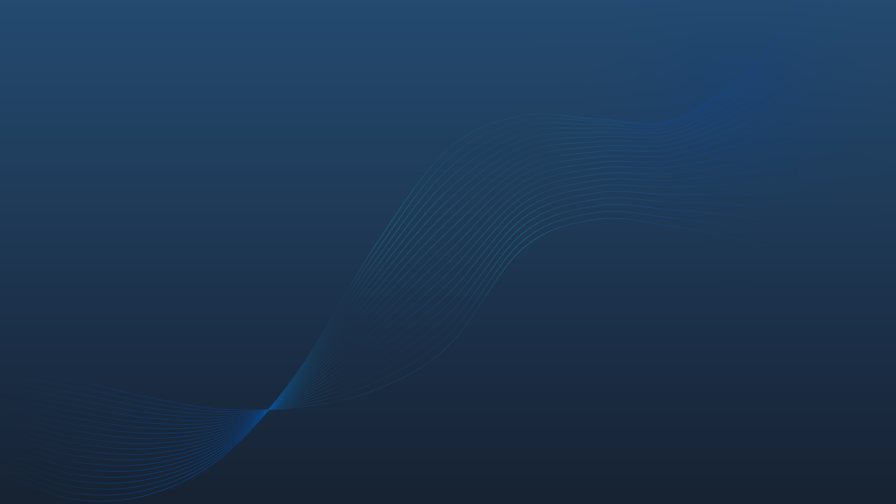
Write a Shadertoy shader that draws this background.

```glsl
// A twisting ribbon of fine lines over a dusk-blue vertical gradient.
// Two smooth rails bound the ribbon; every strand is a blend of the rails,
// and its colour and opacity vary along the width of the canvas.

const int STRANDS = 20;
const int SPANS = 12;

// Rail heights at evenly spaced stations, in canvas heights
const float RAIL_A[13] = float[13](0.056, 0.009, 0.019, 0.097, 0.264, 0.507, 0.704,
                                   0.771, 0.764, 0.762, 0.859, 1.042, 1.208);
const float RAIL_B[13] = float[13](0.264, 0.245, 0.211, 0.188, 0.192, 0.225, 0.313,
                                   0.507, 0.565, 0.551, 0.521, 0.477, 0.431);

float catmullRom(float a, float b, float c, float d, float f) {
    return b + 0.5 * f * (c - a + f * (2.0 * a - 5.0 * b + 4.0 * c - d
             + f * (3.0 * (b - c) + d - a)));
}

// Both rail heights at x, where x spans 0..1 across the canvas
vec2 railHeights(float x) {
    float s = clamp(x, 0.0, 1.0) * float(SPANS);
    int i = min(int(s), SPANS - 1);
    int before = max(i - 1, 0);
    int after = min(i + 2, SPANS);
    float f = s - float(i);
    return vec2(
        catmullRom(RAIL_A[before], RAIL_A[i], RAIL_A[i + 1], RAIL_A[after], f),
        catmullRom(RAIL_B[before], RAIL_B[i], RAIL_B[i + 1], RAIL_B[after], f));
}

float bump(float x, float centre, float width) {
    float d = (x - centre) / width;
    return exp(-d * d);
}

// Strands gather towards rail A near the right-hand pinch
float strandHeight(vec2 rails, float t, float x) {
    return mix(rails.x, rails.y, pow(t, 1.0 + 0.5 * bump(x, 0.76, 0.13)));
}

vec3 skyGradient(float y) {
    vec3 c = mix(vec3(0.088, 0.135, 0.195), vec3(0.106, 0.182, 0.280),
                 clamp(y / 0.33, 0.0, 1.0));
    c = mix(c, vec3(0.120, 0.230, 0.345), clamp((y - 0.33) / 0.27, 0.0, 1.0));
    return mix(c, vec3(0.140, 0.290, 0.440), clamp((y - 0.6) / 0.4, 0.0, 1.0));
}

vec3 strandColour(float x) {
    vec3 deepBlue = vec3(0.02, 0.27, 0.57);
    vec3 teal = vec3(0.10, 0.46, 0.53);
    vec3 royalBlue = vec3(0.08, 0.28, 0.56);
    vec3 c = mix(deepBlue, teal, smoothstep(0.26, 0.42, x));
    return mix(c, royalBlue, smoothstep(0.56, 0.76, x));
}

// Opacity from three lit stretches: left tail, middle sweep, right fan
float strandOpacity(float x, float y, float t) {
    float left = smoothstep(-0.03, 0.22, x) * (1.0 - smoothstep(0.30, 0.40, x));
    left *= mix(0.75, 0.45, t);
    float middle = bump(y, 0.54, 0.14) * smoothstep(0.36, 0.44, x)
                 * (1.0 - smoothstep(0.58, 0.70, x));
    middle *= 0.42 + 0.25 * abs(2.0 * t - 1.0);
    float right = smoothstep(0.56, 0.70, x)
                * (1.0 - smoothstep(0.78, 1.02, x + 0.12 * t));
    float edges = 0.18 * smoothstep(0.34, 0.42, x)
                * (1.0 - smoothstep(0.62, 0.72, x)) * pow(abs(2.0 * t - 1.0), 6.0);
    return max(max(left, middle), max(0.6 * right, edges));
}

// Soft-edged line coverage from a perpendicular distance
float lineCoverage(float d, float halfWidth, float pixel) {
    return clamp((halfWidth - d) / pixel + 0.5, 0.0, 1.0);
}

void mainImage(out vec4 fragColor, in vec2 fragCoord) {
    vec2 uv = fragCoord / iResolution.xy;
    float aspect = iResolution.x / iResolution.y;
    float pixel = 1.0 / iResolution.y;
    vec3 colour = skyGradient(uv.y);

    // Faint haze where the strands bunch together
    float haze = bump(uv.x, 0.82, 0.10) * bump(uv.y, 0.80, 0.14);
    colour = mix(colour, vec3(0.08, 0.25, 0.47), 0.35 * haze);

    // Strands, with the local slope correcting their thickness
    float stepX = 0.002;
    vec2 rails = railHeights(uv.x);
    vec2 railsBehind = railHeights(uv.x - stepX);
    vec2 railsAhead = railHeights(uv.x + stepX);
    vec3 ink = strandColour(uv.x);
    for (int i = 0; i < STRANDS; i++) {
        float t = float(i) / float(STRANDS - 1);
        float y = strandHeight(rails, t, uv.x);
        float rise = strandHeight(railsAhead, t, uv.x + stepX)
                   - strandHeight(railsBehind, t, uv.x - stepX);
        float slope = rise / (2.0 * stepX * aspect);
        float d = abs(uv.y - y) / sqrt(1.0 + slope * slope);
        float alpha = lineCoverage(d, 0.0011, pixel) * strandOpacity(uv.x, uv.y, t);
        colour = mix(colour, ink, 0.75 * alpha);
    }

    fragColor = vec4(colour, 1.0);
}
```
